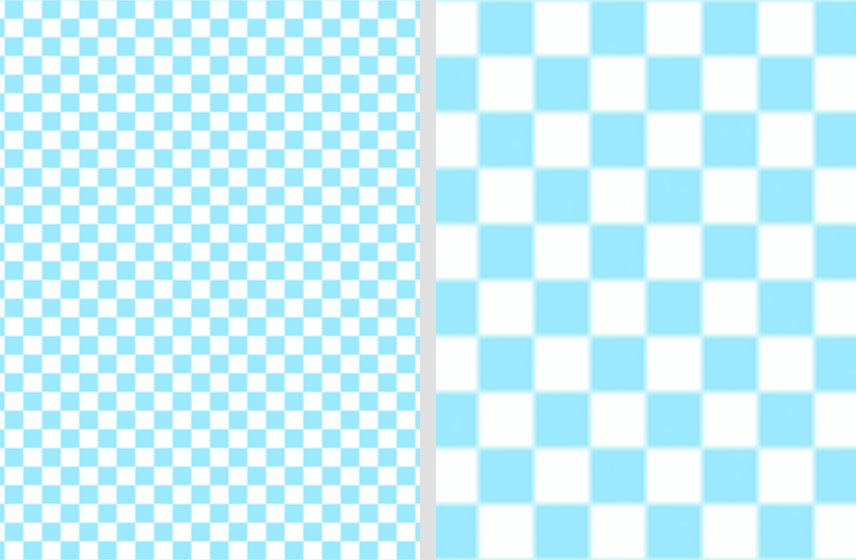
Left, the full canvas; right, a detail of the centre.
Write a WebGL 2 fragment shader that draws this pattern.

```glsl
#version 300 es
precision highp float;
// Sky-blue and white checkerboard, 30 squares high, with a seam on the centre line.
// A signed product of edge distances gives the soft checks; the blue squares dull
// slightly at their rims, and faint gradient noise mottles the tint.

uniform vec2 u_resolution;
out vec4 fragColor;

vec2 hashGradient(vec2 cell) {
    vec2 k = vec2(dot(cell, vec2(127.1, 311.7)), dot(cell, vec2(269.5, 183.3)));
    return fract(sin(k) * 43758.5) * 2.0 - 1.0;
}

float gradientNoise(vec2 p) {
    vec2 i = floor(p), f = fract(p);
    vec2 u = f * f * f * (f * (f * 6.0 - 15.0) + 10.0);
    float a = dot(hashGradient(i), f);
    float b = dot(hashGradient(i + vec2(1, 0)), f - vec2(1, 0));
    float c = dot(hashGradient(i + vec2(0, 1)), f - vec2(0, 1));
    float d = dot(hashGradient(i + vec2(1, 1)), f - vec2(1, 1));
    return mix(mix(a, b, u.x), mix(c, d, u.x), u.y);
}

void main() {
    // One unit is one square; x runs from the centre, y from the bottom.
    float squaresPerPixel = 30.0 / u_resolution.y;
    vec2 grid = (gl_FragCoord.xy - vec2(0.5 * u_resolution.x, 0.0)) * squaresPerPixel;

    // Checks: parity picks the colour, edge distance softens the seams.
    vec2 square = floor(grid);
    float parity = 1.0 - 2.0 * mod(square.x + square.y, 2.0);
    vec2 edge = 0.5 - abs(fract(grid) - 0.5);
    vec2 ramp = clamp(edge / max(0.065, 0.5 * squaresPerPixel), 0.0, 1.0);
    float blueness = 0.5 + 0.5 * parity * ramp.x * ramp.y;
    vec3 color = mix(vec3(0.993, 1.0, 0.995), vec3(0.608, 0.914, 1.0), blueness);

    // Duller rim inside the blue squares.
    float rim = 1.0 - smoothstep(0.04, 0.16, min(edge.x, edge.y));
    color -= vec3(0.005, 0.008, 0.03) * rim * blueness;

    // Faint mottling, stronger in the blue.
    color += vec3(0.008, 0.005, 0.006) * gradientNoise(grid * 4.0) * mix(0.3, 1.0, blueness);

    fragColor = vec4(clamp(color, 0.0, 1.0), 1.0);
}
```
